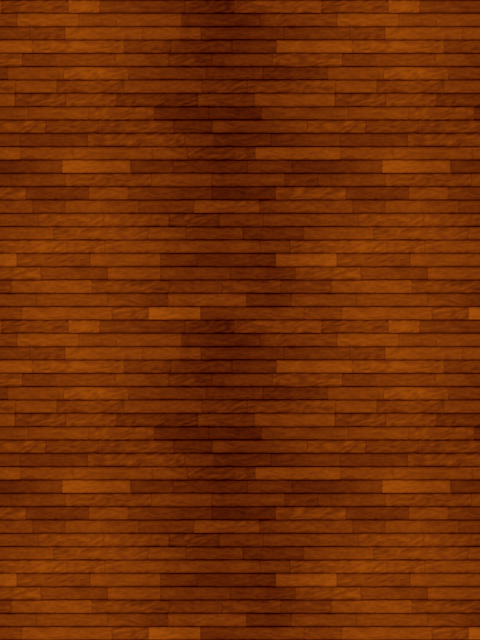
A WebGL 2 fragment shader for this texture:

```glsl
#version 300 es
precision highp float;
// Dark polished strip flooring: a square tile of 24 thin planks, repeated
// 1.5 times across and twice down. Each row is cut into boards of hashed length
// and tone; periodic gradient noise adds grain, flecks and worn, stained patches.

uniform vec2 u_resolution;
out vec4 fragColor;

const float TAU = 6.2831853;
const float TILE = 2.0 / 3.0;          // tile side, in canvas widths
const float ROWS = 24.0;               // planks per tile
const float BOARDS = 5.0;              // boards along each row of a tile
const float SEAM_HALF = 0.055;         // half width of a seam, in plank heights
const float JOINT_HALF = 0.006;        // half width of a butt joint, in boards
const float BASE_TONE = 0.62;
const float SIDE_SHADE = 0.20;         // light and dark columns of the tile
const float BAND_SHADE = 0.08;         // light and dark bands of the tile
const float BOARD_SPREAD = 0.36;
const float PALE_BOOST = 0.30;         // extra light of the rare pale boards
const float SEAM_DEPTH = 0.72;
const vec2 BRIGHT_SPOT = vec2(0.23, 0.94);
const vec3 DARK_WOOD = vec3(0.27, 0.07, 0.01);
const vec3 LIGHT_WOOD = vec3(0.55, 0.25, 0.03);

float hash(vec2 p) {
    vec3 q = fract(p.xyx * vec3(0.1031, 0.1030, 0.0973));
    q += dot(q, q.yzx + 33.33);
    return fract((q.x + q.y) * q.z);
}

// Gradient at a lattice corner, wrapped along x
float corner(vec2 cell, vec2 offset, float period) {
    float angle = TAU * hash(vec2(mod(cell.x, period), cell.y) + 7.0);
    return dot(vec2(cos(angle), sin(angle)), offset);
}

// Gradient noise that repeats along x after a whole number of cells
float noise(vec2 p, float period) {
    vec2 i = floor(p), f = fract(p);
    vec2 s = f * f * f * (f * (f * 6.0 - 15.0) + 10.0);
    vec2 e = vec2(1.0, 0.0);
    float low = mix(corner(i, f, period), corner(i + e, f - e, period), s.x);
    float high = mix(corner(i + e.yx, f - e.yx, period),
                     corner(i + e.xx, f - e.xx, period), s.x);
    return mix(low, high, s.y);
}

// Tone of one board, with a few much paler than the rest
float boardTone(float id, float row) {
    vec2 key = vec2(mod(id, BOARDS), row);
    float pale = step(0.91, hash(key + 61.0));
    return BOARD_SPREAD * (hash(key + 23.0) - 0.5) + PALE_BOOST * pale;
}

// Long fibres, with slanted flecks on some boards
float woodGrain(float along, float across, float seed) {
    float lane = floor(seed * 200.0);
    float wave = 0.5 * noise(vec2(along * 14.0, across + lane), 14.0);
    float fibre = noise(vec2(along * 18.0, (across + wave) * 4.0 + lane), 18.0);
    float fine = noise(vec2(along * 64.0, across * 5.0 + lane + 40.0), 64.0);
    float slant = along * 44.0 + 2.5 * across + 3.0 * wave;
    float fleck = noise(vec2(slant, across * 2.5 + lane + 80.0), 44.0);
    return 0.24 * fibre + 0.17 * fine + 0.36 * fleck * smoothstep(0.45, 0.9, seed);
}

void main() {
    // Tile coordinates, counted from the top left of the canvas
    vec2 point = vec2(gl_FragCoord.x, u_resolution.y - gl_FragCoord.y);
    vec2 uv = point / (u_resolution.x * TILE);
    float pixel = 1.0 / (u_resolution.x * TILE);
    float along = fract(uv.x);
    float row = mod(floor(uv.y * ROWS), ROWS);
    float across = fract(uv.y * ROWS);

    // Boards of uneven length
    float x = along * BOARDS + BOARDS * hash(vec2(row, 91.0));
    float cell = floor(x);
    float joint = cell + 0.15 + 0.7 * hash(vec2(mod(cell, BOARDS), row + 37.0));
    float edge = pixel * BOARDS;
    float next = smoothstep(joint - edge, joint + edge, x);
    float id = mod(cell + step(joint, x), BOARDS);
    float board = mix(boardTone(cell, row), boardTone(cell + 1.0, row), next);

    // Broad shading and stains
    vec2 glow = cos(TAU * (uv - BRIGHT_SPOT));
    float stain = noise(vec2(along * 5.0, row * 0.37 + across * 0.2), 5.0);
    float tone = BASE_TONE + SIDE_SHADE * glow.x + BAND_SHADE * glow.y;
    tone += board + 0.22 * stain;
    tone += woodGrain(along, across, hash(vec2(id, row + 11.0)));

    // Seams between rows, their soft shadow, and faint butt joints
    float seamDist = min(across, 1.0 - across);
    float blur = pixel * ROWS;
    float seam = 1.0 - smoothstep(SEAM_HALF - blur, SEAM_HALF + blur, seamDist);
    float shadow = 1.0 - smoothstep(0.0, 0.32, seamDist);
    float cut = 1.0 - smoothstep(JOINT_HALF, JOINT_HALF + edge, abs(x - joint));
    float wear = 0.85 + 0.4 * noise(vec2(along * 9.0, row + 0.5), 9.0);
    tone -= SEAM_DEPTH * wear * seam + 0.13 * shadow + 0.12 * cut;

    vec3 color = mix(DARK_WOOD, LIGHT_WOOD, clamp(tone, -0.5, 1.25));
    fragColor = vec4(max(color, 0.0), 1.0);
}
```
